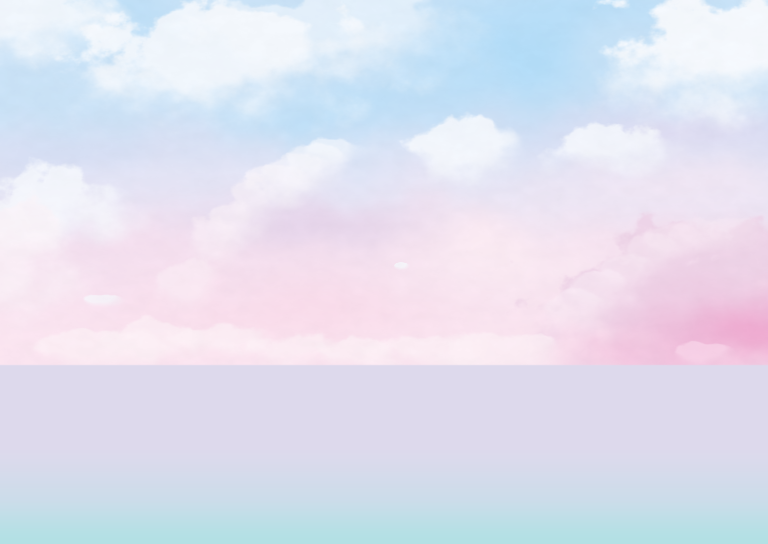
This background is drawn by a Shadertoy shader. Its source:

```glsl
// Pastel watercolour sky with soft clouds above a smooth lavender-to-aqua band.

float hash(vec2 p) {
    return fract(sin(dot(p, vec2(127.1, 311.7))) * 43758.5453);
}

float noise(vec2 p) {
    vec2 i = floor(p), f = fract(p);
    f = f * f * (3.0 - 2.0 * f);
    return mix(mix(hash(i), hash(i + vec2(1, 0)), f.x),
               mix(hash(i + vec2(0, 1)), hash(i + vec2(1, 1)), f.x), f.y);
}

float fbm(vec2 p) {
    float sum = 0.0, amp = 0.5;
    for (int i = 0; i < 5; i++) {
        sum += amp * noise(p);
        p = mat2(1.6, 1.2, -1.2, 1.6) * p + 7.3;
        amp *= 0.5;
    }
    return sum;
}

// Soft elliptical wash of pigment
float wash(vec2 p, vec2 center, vec2 radius) {
    vec2 q = (p - center) / radius;
    return exp(-dot(q, q));
}

// Cloud with a crisp billowing crown and a base that melts away
float cloud(vec2 p, vec2 center, vec2 radius, float rough) {
    vec2 q = (p - center) / radius;
    float d = length(q) + (rough - 0.5) * 1.5;
    float softness = mix(0.9, 0.16, smoothstep(-0.5, 0.6, q.y - 0.4 * q.x));
    return 1.0 - smoothstep(1.0 - softness, 1.0 + 0.4 * softness, d);
}

vec3 skyWashes(vec2 p) {
    vec3 col = mix(vec3(0.98, 0.895, 0.94), vec3(0.955, 0.875, 0.935), smoothstep(0.36, 0.56, p.y));
    col = mix(col, vec3(0.895, 0.895, 0.96), smoothstep(0.54, 0.66, p.y));
    col = mix(col, vec3(0.79, 0.885, 0.965), smoothstep(0.65, 0.82, p.y));

    // Blue openings
    vec3 blue = vec3(0.69, 0.86, 0.97);
    col = mix(col, blue, 0.9 * wash(p, vec2(0.93, 0.90), vec2(0.17, 0.11)));
    col = mix(col, blue, 0.6 * wash(p, vec2(1.08, 0.99), vec2(0.20, 0.05)));
    col = mix(col, blue, 0.5 * wash(p, vec2(0.64, 0.79), vec2(0.20, 0.05)));
    col = mix(col, blue, 0.4 * wash(p, vec2(0.22, 0.97), vec2(0.14, 0.06)));

    // Lavender and pink layers
    col = mix(col, vec3(0.87, 0.85, 0.94), 0.8 * wash(p, vec2(1.28, 0.76), vec2(0.28, 0.05)));
    col = mix(col, vec3(0.83, 0.86, 0.95), 0.6 * wash(p, vec2(0.10, 0.72), vec2(0.30, 0.05)));
    col = mix(col, vec3(0.89, 0.82, 0.91), 0.8 * wash(p, vec2(0.60, 0.59), vec2(0.20, 0.04)));
    col = mix(col, vec3(0.975, 0.85, 0.91), 0.7 * wash(p, vec2(0.53, 0.43), vec2(0.26, 0.07)));
    col = mix(col, vec3(0.98, 0.92, 0.95), 0.9 * wash(p, vec2(0.92, 0.53), vec2(0.20, 0.09)));
    col = mix(col, vec3(0.955, 0.90, 0.95), 0.7 * wash(p, vec2(1.25, 0.66), vec2(0.25, 0.06)));
    return col;
}

vec3 sky(vec2 p) {
    float rough = fbm(p * vec2(15.0, 19.0));
    vec2 warp = vec2(fbm(p * 9.0), fbm(p * 9.0 + 31.0)) - 0.5;
    vec3 col = skyWashes(p + warp * vec2(0.14, 0.07));
    vec3 white = vec3(0.965, 0.975, 0.99);

    // High white clouds
    col = mix(col, white, 0.85 * cloud(p, vec2(0.04, 0.96), vec2(0.18, 0.07), rough));
    col = mix(col, white, 0.55 * cloud(p, vec2(0.60, 0.94), vec2(0.22, 0.09), rough));
    col = mix(col, white, 0.85 * cloud(p, vec2(0.40, 0.88), vec2(0.25, 0.10), rough));
    col = mix(col, white, 0.95 * cloud(p, vec2(1.33, 0.90), vec2(0.23, 0.11), rough));
    col = mix(col, white, 0.85 * cloud(p, vec2(0.86, 0.73), vec2(0.08, 0.06), rough));
    col = mix(col, white, 0.80 * cloud(p, vec2(1.11, 0.725), vec2(0.11, 0.042), rough));

    // Left bank
    col = mix(col, white, 0.80 * cloud(p, vec2(0.08, 0.61), vec2(0.17, 0.075), rough));
    col = mix(col, vec3(0.98, 0.95, 0.97), 0.7 * cloud(p, vec2(0.02, 0.53), vec2(0.13, 0.11), rough));

    // Rising diagonal ridge
    for (int i = 0; i < 8; i++) {
        float t = float(i) / 7.0;
        vec2 c = vec2(mix(0.35, 0.63, t), 0.48 + 0.245 * pow(t, 0.6));
        vec3 tint = mix(vec3(0.98, 0.93, 0.96), white, t);
        col = mix(col, tint, 0.6 * cloud(p, c, vec2(0.055, mix(0.055, 0.022, t)), rough));
    }

    // Lower right rose cloud, lit along its crown
    float body = cloud(p, vec2(1.31, 0.44), vec2(0.27, 0.15), rough);
    col = mix(col, vec3(0.925, 0.82, 0.90), 0.85 * body);
    for (int i = 0; i < 7; i++) {
        float t = float(i) / 6.0;
        vec2 c = vec2(mix(1.06, 1.34, t), 0.43 + 0.14 * sin(t * 1.57));
        col = mix(col, vec3(0.975, 0.925, 0.96), 0.6 * (1.0 - 0.5 * t) * cloud(p, c, vec2(0.055, 0.036), rough));
    }
    vec2 q = p + warp * 0.1;
    col = mix(col, vec3(0.93, 0.64, 0.80), 0.85 * wash(q, vec2(1.39, 0.375), vec2(0.19, 0.075)));
    col = mix(col, vec3(0.94, 0.73, 0.85), 0.6 * wash(q, vec2(1.13, 0.35), vec2(0.10, 0.035)));
    col = mix(col, vec3(0.97, 0.83, 0.91), 0.8 * cloud(p, vec2(1.30, 0.35), vec2(0.06, 0.022), rough));

    // Pale puffs resting on the horizon
    for (int i = 0; i < 7; i++) {
        float k = float(i);
        vec2 c = vec2(0.18 + 0.12 * k, 0.345 + 0.035 * hash(vec2(k, 4.0)));
        col = mix(col, vec3(0.985, 0.94, 0.96), 0.7 * cloud(p, c, vec2(0.11, 0.035), rough));
    }
    col = mix(col, white, 0.7 * cloud(p, vec2(0.19, 0.447), vec2(0.035, 0.012), rough));
    col = mix(col, white, 0.8 * cloud(p, vec2(0.738, 0.511), vec2(0.012, 0.006), rough));

    // Dry-brush grain
    float grain = floor(fbm(p * vec2(38.0, 60.0)) * 9.0) / 9.0;
    return col + (grain - 0.45) * 0.025;
}

void mainImage(out vec4 fragColor, in vec2 fragCoord) {
    vec2 p = fragCoord / iResolution.y;
    vec3 band = mix(vec3(0.70, 0.88, 0.895), vec3(0.79, 0.865, 0.915), smoothstep(0.0, 0.09, p.y));
    band = mix(band, vec3(0.868, 0.852, 0.926), smoothstep(0.05, 0.19, p.y));
    float pixel = 1.0 / iResolution.y;
    float aboveBand = smoothstep(0.329 - pixel, 0.329 + pixel, p.y);
    fragColor = vec4(clamp(mix(band, sky(p), aboveBand), 0.0, 1.0), 1.0);
}
```
